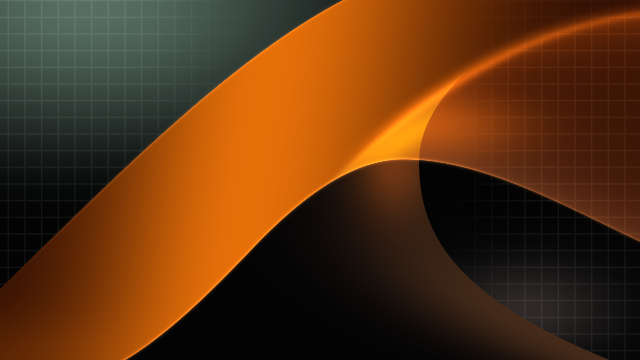
Write a Shadertoy shader that draws this background.

```glsl
// A glowing amber ribbon sweeps over a dark backdrop, folds at a bright crest
// and casts a translucent brown veil with a dark hollow. Edges are polynomial
// curves; light is built from Gaussian glows, with a faint grid on both sides.

// Turns an implicit curve value into a distance in canvas heights.
float edgeDistance(float f) {
    return f / (length(vec2(dFdx(f), dFdy(f))) * iResolution.y + 1e-5);
}

// Smooth coverage of the positive side of an edge.
float cover(float d) {
    return clamp(d * iResolution.y + 0.5, 0.0, 1.0);
}

// Gaussian falloff around a centre, with a radius for each axis.
float glow(vec2 p, vec2 radius) {
    p /= radius;
    return exp(-dot(p, p));
}

// Cubic through (a.x, a.y) and (b.x, b.y) with slopes a.z and b.z.
float hermite(float x, vec3 a, vec3 b) {
    float w = b.x - a.x, t = (x - a.x) / w, s = t * t * (3.0 - 2.0 * t);
    return mix(a.y, b.y, s) + w * t * (1.0 - t) * (a.z * (1.0 - t) - b.z * t);
}

float upperEdge(float x) {
    x = min(x, 1.1);
    return 0.197 + x * (0.967 + x * (0.067 - 0.208 * x));
}

float lowerEdge(float x) {
    vec3 foot = vec3(0.347, 0.0, 0.6), rise = vec3(0.7, 0.309, 1.05);
    vec3 crest = vec3(1.12, 0.558, 0.0), tail = vec3(1.778, 0.329, -0.47);
    if (x < rise.x) return hermite(x, foot, rise);
    return x < crest.x ? hermite(x, rise, crest) : hermite(x, crest, tail);
}

float foldEdge(float x) {
    float d = x - 0.926;
    return 0.502 + d * (0.96 - 0.49 * d);
}

// Left side of the hollow, as x for a given y.
float hollowEdge(float y) {
    float u = 0.55 - y;
    return 1.164 + u * u * (u > 0.0 ? 0.76 + 1.8 * u : 2.1);
}

float gridLines(vec2 p) {
    vec2 cell = abs(fract((p - vec2(0.023, 0.026)) / 0.0463 + 0.5) - 0.5) * 0.0463;
    vec2 line = 1.0 - smoothstep(0.0, 0.0012 + 1.0 / iResolution.y, cell);
    return max(line.x, line.y);
}

void mainImage(out vec4 fragColor, in vec2 fragCoord) {
    vec2 p = fragCoord / iResolution.xy * vec2(16.0 / 9.0, 1.0);
    float upper = edgeDistance(upperEdge(p.x) - p.y);
    float lower = edgeDistance(p.y - lowerEdge(p.x));
    float fold = edgeDistance(foldEdge(p.x) - p.y);
    float hollow = edgeDistance(p.x - hollowEdge(p.y));
    float inHollow = cover(hollow);
    float grid = gridLines(p);
    float rightGrid = grid * smoothstep(1.2, 1.5, p.x);
    vec3 night = vec3(0.012, 0.012, 0.016);

    // Backdrop: green-grey haze over black
    float haze = smoothstep(0.38, 1.0, p.y) * exp(-pow((p.x - 0.25) / 0.65, 2.0));
    vec3 backdrop = night + vec3(0.33, 0.42, 0.37) * haze;
    backdrop += grid * 0.055 * smoothstep(0.75, 0.3, p.x);

    // Ribbon body: warmest along a slanted axis
    float across = p.x - 0.62 - 0.15 * p.y;
    float warmth = exp(-pow(across / (across < 0.0 ? 0.4 : 0.5), 2.0));
    warmth += 0.18 * exp(-p.y * p.y / 0.015) * (1.0 - warmth);
    vec3 ribbon = mix(vec3(0.17, 0.045, 0.01), vec3(0.9, 0.435, 0.035), warmth);

    // Folded underside: bright wedge, then a dim translucent sheet
    vec2 q = p - vec2(1.12, 0.615);
    q = vec2(0.85 * q.x + 0.53 * q.y, 0.85 * q.y - 0.53 * q.x);
    vec3 wedge = vec3(0.74, 0.38, 0.09) + vec3(0.3, 0.27, -0.03) * glow(q, vec2(0.19, 0.045));
    vec3 sheet = vec3(0.22, 0.075, 0.018);
    sheet += vec3(0.38, 0.18, 0.02) * glow(p - vec2(1.2, 0.65), vec2(0.25, 0.09));
    sheet += vec3(0.17, 0.12, 0.085) * exp(-max(lower, 0.0) / 0.1);
    sheet += vec3(0.26, 0.11, 0.01) * exp(-max(fold, 0.0) / 0.07);
    sheet += rightGrid * vec3(0.06, 0.045, 0.03);
    vec3 underside = mix(wedge, sheet, inHollow);
    ribbon += rightGrid * 0.02;
    ribbon = mix(ribbon, underside, smoothstep(-0.014, 0.01, fold));

    // Light running along the fold
    float streak = smoothstep(0.9, 1.15, p.x) * mix(1.0, 0.5, smoothstep(1.2, 1.75, p.x));
    float spread = fold > 0.0 ? 0.016 : 0.022;
    ribbon += vec3(0.42, 0.2, 0.025) * streak * exp(-pow(fold / spread, 2.0));

    // Veil below the crest, fading leftwards from the hollow
    float veilGap = (hollowEdge(p.y) - p.x) / 0.27;
    vec3 veil = night + vec3(0.26, 0.155, 0.085) * exp(-veilGap * veilGap)
        * mix(1.0, 0.65, smoothstep(0.1, 0.45, p.y));
    veil += vec3(0.28, 0.11, 0.01) * glow(p - vec2(1.09, 0.55), vec2(0.1, 0.14));
    vec3 cavity = night + vec3(0.17, 0.15, 0.14) * glow(p - vec2(1.46, 0.14), vec2(0.24, 0.13));
    cavity += rightGrid * 0.055;
    vec3 below = mix(veil, cavity, inHollow);

    // Layers and lit rims
    vec3 color = mix(backdrop, ribbon, cover(upper));
    color = mix(below, color, cover(lower));
    float rim = mix(0.75, 0.4, smoothstep(1.15, 1.6, p.x));
    color += vec3(0.65, 0.38, 0.15) * rim * exp(-abs(lower) / 0.0027);
    color += vec3(0.45, 0.24, 0.08) * 0.7 * exp(-abs(upper) / 0.0025)
        * smoothstep(-0.1, 0.5, p.x) * cover(lower);
    fragColor = vec4(clamp(color, 0.0, 1.0), 1.0);
}
```
